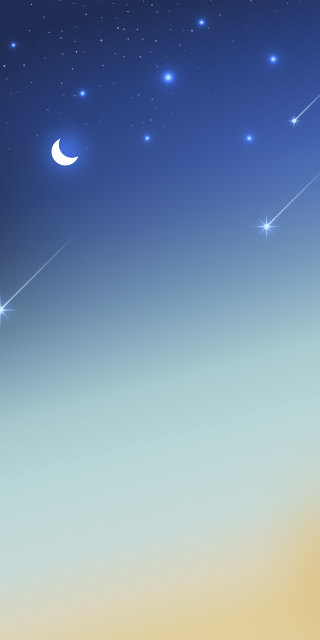
Give the GLSL for this background, as a Shadertoy shader.

```glsl
// Dusk sky: a tilted multi-stop gradient from night blue to warm sand, with a
// crescent moon, glowing stars, fine star dust and three falling stars.
// Space is x 0..1, y 0..2; shapes come from distances, dust from a hashed grid.

#define TILT 0.13
#define LEFT_SHADE 0.29
#define WARM_GLOW 0.6
#define DUST_CELL 0.042
#define DUST_SHARE 0.55
#define MOON_CENTER vec2(0.204, 1.526)
#define MOON_RADIUS 0.043
#define CUT_CENTER vec2(0.225, 1.548)
#define CUT_RADIUS 0.041
#define HALO_COLOR vec3(0.20, 0.42, 0.95)
#define FLARE_COLOR vec3(0.80, 0.93, 1.0)

// Sky stops: colour and depth below the top edge
const vec4 SKY[11] = vec4[](
    vec4(0.125, 0.18, 0.34, 0.0),  vec4(0.17, 0.26, 0.51, 0.13),
    vec4(0.225, 0.335, 0.61, 0.26), vec4(0.30, 0.42, 0.655, 0.34),
    vec4(0.44, 0.58, 0.72, 0.45),  vec4(0.545, 0.685, 0.77, 0.52),
    vec4(0.665, 0.795, 0.815, 0.60), vec4(0.725, 0.84, 0.845, 0.70),
    vec4(0.78, 0.85, 0.84, 0.83),  vec4(0.855, 0.835, 0.74, 0.92),
    vec4(0.88, 0.81, 0.61, 1.0));

// Stars: position, size
const vec3 STARS[7] = vec3[](
    vec3(0.526, 1.758, 1.0), vec3(0.630, 1.930, 0.55), vec3(0.854, 1.815, 0.65),
    vec3(0.258, 1.708, 0.5), vec3(0.460, 1.568, 0.45), vec3(0.779, 1.568, 0.5),
    vec3(0.042, 1.859, 0.4));

// Falling stars: position, flare length, tail length
const vec4 METEORS[3] = vec4[](
    vec4(0.833, 1.292, 0.055, 0.29), vec4(0.919, 1.622, 0.028, 0.19),
    vec4(0.0, 1.031, 0.075, 0.34));

float hash(vec2 p) {
    return fract(sin(dot(p, vec2(127.1, 311.7))) * 43758.5453);
}

vec3 skyColor(vec2 uv) {
    float depth = 1.0 - uv.y + TILT * (uv.x - 0.5);
    vec3 color = SKY[0].rgb;
    for (int i = 1; i < 11; i++) {
        float t = clamp((depth - SKY[i - 1].w) / (SKY[i].w - SKY[i - 1].w), 0.0, 1.0);
        color = mix(color, SKY[i].rgb, t);
    }
    // Dim left side, blue light at upper right, sand glow at lower right
    float band = (uv.y - 0.66) / 0.2;
    color *= 1.0 - LEFT_SHADE * exp(-4.0 * uv.x - band * band) * vec3(0.9, 0.95, 1.1);
    vec2 blue = (uv - vec2(1.0, 0.76)) / vec2(0.4, 0.12);
    color += vec3(0.02, 0.03, 0.06) * exp(-dot(blue, blue));
    vec2 warm = (uv - vec2(1.06, 0.11)) / vec2(0.17, 0.12);
    return mix(color, vec3(0.87, 0.74, 0.47), WARM_GLOW * exp(-dot(warm, warm)));
}

// Thin two-sided ray along the first axis
float ray(vec2 p, float size, float width) {
    float fade = max(0.0, 1.0 - abs(p.x) / size);
    return fade * fade * exp(-p.y * p.y / (width * width));
}

float starDust(vec2 p, float pixel) {
    vec2 cell = floor(p / DUST_CELL);
    float pick = hash(cell);
    vec2 offset = 0.2 + 0.6 * vec2(hash(cell + 17.3), hash(cell + 41.9));
    float radius = mix(0.0012, 0.0032, hash(cell + 73.1));
    float d = length(p - (cell + offset) * DUST_CELL);
    float dotMask = 1.0 - smoothstep(radius - 0.5 * pixel, radius + 0.5 * pixel, d);
    float region = smoothstep(1.42, 1.75, p.y)
                 * (1.0 - smoothstep(0.35, 0.75, p.x - 1.8 * max(p.y - 1.8, 0.0)));
    return dotMask * step(pick, DUST_SHARE) * region * mix(0.15, 0.6, hash(cell + 5.7));
}

void mainImage(out vec4 fragColor, in vec2 fragCoord) {
    vec2 uv = fragCoord / iResolution.xy;
    vec2 p = uv * vec2(1.0, 2.0);
    float pixel = 2.0 / iResolution.y;
    vec3 color = skyColor(uv);
    color = mix(color, vec3(0.8, 0.88, 0.95), starDust(p, pixel));

    // Glowing stars
    for (int i = 0; i < 7; i++) {
        float size = STARS[i].z;
        float d = length(p - STARS[i].xy) / size;
        color += HALO_COLOR * (0.45 * exp(-d / 0.021) + 0.6 * exp(-d * d / 0.00022));
        color = mix(color, vec3(0.8, 0.94, 1.0), exp(-d * d / 0.00006));
    }

    // Crescent moon and its halo
    float moonDist = length(p - MOON_CENTER);
    color += HALO_COLOR * 0.36 * exp(-moonDist * moonDist / 0.0038);
    float crescent = max(moonDist - MOON_RADIUS, CUT_RADIUS - length(p - CUT_CENTER));
    color = mix(color, vec3(1.0), 1.0 - smoothstep(-0.5 * pixel, 0.5 * pixel, crescent));

    // Falling stars: eight-ray flare and a fading diagonal tail
    float width = max(0.0024, 0.65 * pixel);
    for (int i = 0; i < 3; i++) {
        vec2 q = p - METEORS[i].xy;
        vec2 diagonal = vec2(q.x + q.y, q.y - q.x) * 0.70711;
        float size = METEORS[i].z;
        float flare = ray(q, size, width) + ray(q.yx, size, width)
                    + 0.7 * (ray(diagonal, size * 0.8, width) + ray(diagonal.yx, size * 0.8, width));
        float along = diagonal.x / METEORS[i].w;
        float tail = step(0.0, along) * max(0.0, 1.0 - along)
                   * exp(-diagonal.y * diagonal.y / (width * width));
        float core = exp(-dot(q, q) / (size * size * 0.018));
        color += HALO_COLOR * 0.22 * exp(-dot(q, q) / (size * size * 0.18));
        color = mix(color, FLARE_COLOR, clamp(flare + 0.75 * tail + core, 0.0, 1.0));
    }
    fragColor = vec4(clamp(color, 0.0, 1.0), 1.0);
}
```
